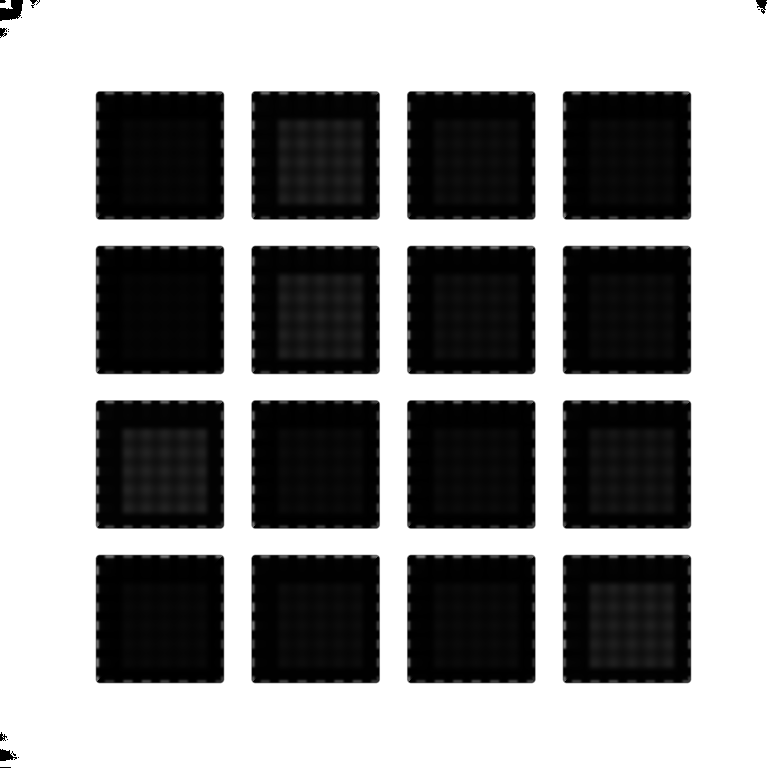
A Shadertoy shader for this pattern:

```glsl
// Four by four grid of black tiles with faint woven glows and dashed grey rims.
#define COUNT 4.0
#define FIRST vec2(0.2083, 0.1940)
#define PITCH vec2(0.2027, 0.2012)
#define TILE 0.1667
#define CORNER 0.005
#define WEAVE_PITCH 0.144
#define WEAVE_START vec2(0.25, 0.16)
#define RIM_WIDTH 0.0022
#define RIM_GREY 0.30
#define SOFTNESS 0.0013
#define TAU 6.2831853

float hash(vec2 p) {
    return fract(sin(dot(p, vec2(127.1, 311.7))) * 43758.5453);
}

float roundedBox(vec2 p, float halfSize, float radius) {
    vec2 q = abs(p) - halfSize + radius;
    return length(max(q, 0.0)) + min(max(q.x, q.y), 0.0) - radius;
}

// Peak glow of each tile, rows listed from the bottom up.
float glowLevel(vec2 id) {
    mat4 levels = mat4(0.030, 0.042, 0.036, 0.110,
                       0.120, 0.036, 0.038, 0.078,
                       0.020, 0.112, 0.054, 0.044,
                       0.026, 0.115, 0.050, 0.036);
    return levels[int(id.y)][int(id.x)];
}

// Five by five soft bars inside a darker frame.
float weave(vec2 t, vec2 id) {
    vec2 cell = (t - WEAVE_START) / WEAVE_PITCH;
    vec2 bars = 0.5 + 0.5 * cos(TAU * cell);
    vec2 inside = smoothstep(vec2(-0.55), vec2(-0.1), cell)
                * (1.0 - smoothstep(vec2(4.1), vec2(4.55), cell));
    float variation = mix(0.7, 1.15, hash(round(cell) + 17.0 * id));
    float threads = 0.5 + 0.22 * (bars.x + bars.y) + 0.12 * bars.x * bars.y * variation;
    float frame = 0.10 * (0.5 + 0.5 * bars.x * bars.y);
    return mix(frame, threads, inside.x * inside.y);
}

// Dashes that follow the weave, a little brighter on the left and top.
float rim(vec2 p, vec2 t, vec2 id, float d) {
    bool alongX = abs(p.y) > abs(p.x);
    float along = alongX ? t.x - WEAVE_START.x : t.y - WEAVE_START.y;
    float side = alongX ? sign(p.y) : -sign(p.x);
    float phase = along / WEAVE_PITCH;
    float dash = smoothstep(0.15, 0.85, 0.5 + 0.5 * cos(TAU * phase));
    vec2 seed = vec2(round(phase) + side * 9.0, alongX ? 3.0 : 5.0) + 23.0 * id;
    float strength = mix(0.6, 1.15, hash(seed)) * (1.0 + 0.25 * side);
    float line = exp(-pow((d + 0.0022) / RIM_WIDTH, 2.0));
    float bleed = 0.12 * max(side, 0.0) * exp(d / 0.007);
    return RIM_GREY * strength * dash * (line + bleed);
}

void mainImage(out vec4 fragColor, in vec2 fragCoord) {
    float canvas = min(iResolution.x, iResolution.y);
    vec2 uv = (fragCoord - 0.5 * iResolution.xy) / canvas + 0.5;

    // Nearest tile and the position within it
    vec2 id = clamp(round((uv - FIRST) / PITCH), 0.0, COUNT - 1.0);
    vec2 p = uv - FIRST - id * PITCH;
    vec2 t = p / TILE + 0.5;
    float d = roundedBox(p, 0.5 * TILE, CORNER);

    // Dark surface, then its worn rim
    float grey = glowLevel(id) * weave(t, id) + rim(p, t, id, d);

    // Smooth edge against the white ground
    float blur = max(SOFTNESS, 0.7 / canvas);
    grey = mix(grey, 1.0, smoothstep(-blur, blur, d));
    fragColor = vec4(vec3(grey), 1.0);
}
```
